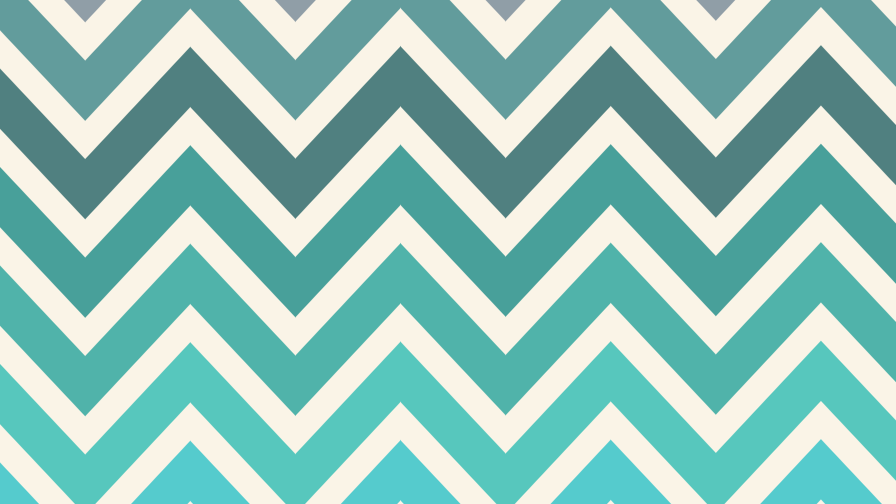
A WebGL 2 fragment shader for this pattern:

```glsl
#version 300 es
precision highp float;
// Zigzag stripes on cream, shading from grey through dark teal to turquoise.
// A triangle wave bends the rows; each row holds one centred stripe whose
// colour comes from its row number. Lengths are fractions of canvas height.

#define PERIOD 0.4171      // width of one zigzag
#define VALLEY_X 0.169     // x of the first low point
#define AMPLITUDE 0.2222   // drop from crest to valley
#define ROW_PITCH 0.1954   // vertical distance between stripes
#define STRIPE_FILL 0.612  // coloured part of each row
#define FIRST_TOP -0.297   // crest of the topmost stripe, measured downward
#define TILT 0.0025        // slight rise to the right
#define SOFTNESS 0.0012    // minimum edge half-width

uniform vec2 u_resolution;
out vec4 outColor;

const vec3 CREAM = vec3(0.98, 0.957, 0.906);
const vec3 STRIPES[7] = vec3[7](
    vec3(0.565, 0.620, 0.655),  // blue grey
    vec3(0.384, 0.612, 0.612),  // dusty teal
    vec3(0.314, 0.502, 0.502),  // dark teal
    vec3(0.282, 0.627, 0.604),  // sea green
    vec3(0.314, 0.702, 0.667),  // jade
    vec3(0.341, 0.780, 0.741),  // turquoise
    vec3(0.333, 0.796, 0.804)   // cyan
);

// 0 at the crests, 1 at the valleys
float zigzag(float x) {
    return abs(fract((x - VALLEY_X) / PERIOD) - 0.5) * 2.0;
}

void main() {
    float pixel = 1.0 / u_resolution.y;
    vec2 p = gl_FragCoord.xy * pixel;
    float down = 1.0 - p.y + TILT * p.x;

    // Row coordinate, with each stripe centred in its row
    float bent = down - AMPLITUDE * zigzag(p.x) - FIRST_TOP;
    float row = bent / ROW_PITCH + 0.5 * (1.0 - STRIPE_FILL);
    int index = clamp(int(floor(row)), 0, 6);

    // Signed distance to the slanted stripe edge
    float slope = 2.0 * AMPLITUDE / PERIOD;
    float edge = abs(fract(row) - 0.5) - 0.5 * STRIPE_FILL;
    float dist = edge * ROW_PITCH / sqrt(1.0 + slope * slope);

    float soft = max(SOFTNESS, 0.7 * pixel);
    float cover = 1.0 - smoothstep(-soft, soft, dist);
    outColor = vec4(mix(CREAM, STRIPES[index], cover), 1.0);
}
```
